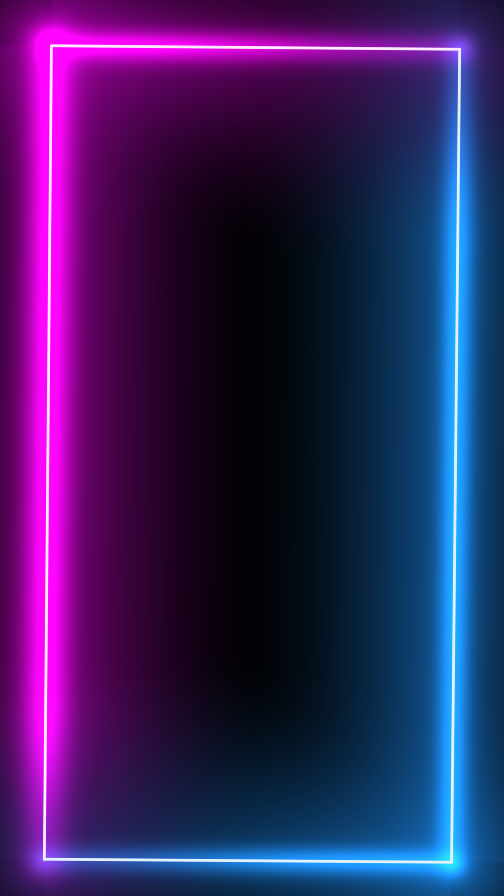
Reproduce this background procedurally as a Shadertoy shader.

```glsl
// A tilted neon frame, magenta at left and top, blue at right and bottom, on black.
#define MAGENTA vec3(0.96, 0.01, 0.95)
#define BLUE vec3(0.10, 0.53, 0.91)
#define BACKDROP vec3(0.004, 0.004, 0.012)
#define TUBE_RADIUS 0.0026
#define HAZE_REACH 0.43
#define HAZE_POWER 1.75
#define OUTER_FALLOFF 1.45
#define END_DIMMING 0.45

const vec2 CENTRE = vec2(0.5, 0.889);

float cross2(vec2 a, vec2 b) { return a.x * b.y - a.y * b.x; }

// x: distance to the segment, y: position along it from 0 to 1
vec2 segment(vec2 p, vec2 a, vec2 b) {
    vec2 d = b - a;
    float t = clamp(dot(p - a, d) / dot(d, d), 0.0, 1.0);
    return vec2(length(p - a - d * t), t);
}

// x: coloured glow, y: white-hot tube; the glow dims toward b
vec2 neonEdge(vec2 p, vec2 a, vec2 b, float haloWidth, float haze, float dimStart, float pixel) {
    vec2 s = segment(p, a, b);
    float side = cross2(b - a, p - a) * cross2(b - a, CENTRE - a);
    float d = s.x * (side < 0.0 ? OUTER_FALLOFF : 1.0);
    float halo = 0.62 * exp(-pow(s.x / haloWidth, 2.0));
    float mist = haze * pow(max(1.0 - d / HAZE_REACH, 0.0), HAZE_POWER);
    float dim = mix(1.0, END_DIMMING, smoothstep(dimStart, 1.0, s.y));
    float tube = 1.0 - smoothstep(TUBE_RADIUS - 0.5 * pixel, TUBE_RADIUS + 0.7 * pixel, s.x);
    return vec2((halo + mist) * dim, tube);
}

void mainImage(out vec4 fragColor, in vec2 fragCoord) {
    // Canvas width is one unit, height is 16/9
    vec2 p = fragCoord / iResolution.xy * vec2(1.0, 16.0 / 9.0);
    float pixel = 1.0 / iResolution.x;

    // Frame corners
    vec2 topLeft = vec2(0.102, 1.687);
    vec2 topRight = vec2(0.912, 1.680);
    vec2 bottomRight = vec2(0.896, 0.067);
    vec2 bottomLeft = vec2(0.088, 0.073);

    // Each edge runs from its own colour's corner to a mixed corner
    vec2 left = neonEdge(p, topLeft, bottomLeft, 0.045, 0.54, 0.80, pixel);
    vec2 top = neonEdge(p, topLeft, topRight, 0.030, 0.48, 0.15, pixel);
    vec2 right = neonEdge(p, bottomRight, topRight, 0.030, 0.66, 0.75, pixel);
    vec2 bottom = neonEdge(p, bottomRight, bottomLeft, 0.027, 0.56, 0.20, pixel);

    // Coloured light
    float magentaGlow = length(vec2(left.x, top.x));
    float blueGlow = length(vec2(right.x, bottom.x));
    vec3 color = BACKDROP + MAGENTA * magentaGlow + BLUE * blueGlow;

    // Hot tubes with a trace of their own colour
    color = mix(color, mix(vec3(1.0), MAGENTA, 0.08), max(left.y, top.y));
    color = mix(color, mix(vec3(1.0), BLUE, 0.12), max(right.y, bottom.y));

    fragColor = vec4(clamp(color, 0.0, 1.0), 1.0);
}
```
